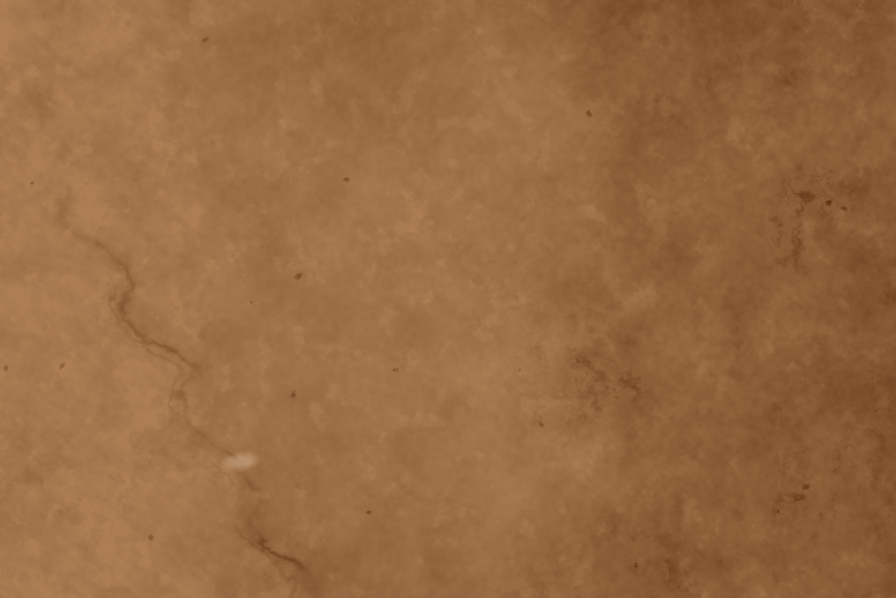
Give the GLSL for this texture, as a WebGL 2 fragment shader.

```glsl
#version 300 es
precision highp float;

uniform vec2 u_resolution;
out vec4 outColor;

float hash(vec2 p) {
    vec3 q = fract(vec3(p.xyx) * 0.1031);
    q += dot(q, q.yzx + 33.33);
    return fract((q.x + q.y) * q.z);
}

float valueNoise(vec2 p) {
    vec2 cell = floor(p);
    vec2 f = fract(p);
    f = f * f * (3.0 - 2.0 * f);
    float low = mix(hash(cell), hash(cell + vec2(1.0, 0.0)), f.x);
    float high = mix(hash(cell + vec2(0.0, 1.0)), hash(cell + 1.0), f.x);
    return mix(low, high, f.y);
}

// Fractal noise centred on zero; roughness sets the share of fine octaves
float fbm(vec2 p, int octaves, float roughness) {
    float sum = 0.0;
    float amplitude = 0.5;
    for (int i = 0; i < octaves; i++) {
        sum += amplitude * (valueNoise(p) - 0.5);
        p = mat2(0.8, 0.6, -0.6, 0.8) * p * 2.03 + 17.3;
        amplitude *= roughness;
    }
    return sum;
}

// Soft line where a signed field crosses zero
float line(float field, float width) {
    return exp(-field * field / (width * width));
}

// Soft round patch
float blob(vec2 p, vec2 center, float radius) {
    vec2 d = (p - center) / radius;
    return exp(-dot(d, d));
}

// Horizontal position of the vein, winding in steps down the slab
float veinPath(vec2 p, float seed) {
    float steps = 0.026 * sin(p.y * 36.0 + 0.6) * smoothstep(0.75, 0.6, p.y);
    float bend = 0.08 * fbm(vec2(p.y * 9.0, seed), 3, 0.5);
    float ragged = 0.06 * fbm(p * 26.0 + seed, 4, 0.55);
    return max(0.085, 0.49 - 0.57 * p.y) + steps + bend + ragged;
}

// Scattered pits, one candidate in each grid cell
float pits(vec2 p, float cellSize, float density, float radius, float blur) {
    vec2 cell = floor(p / cellSize);
    vec2 jitter = 0.25 + 0.5 * vec2(hash(cell + 3.1), hash(cell + 8.7));
    vec2 d = p - (cell + jitter) * cellSize;
    float size = radius * (0.4 + hash(cell + 5.3));
    float dist = length(d) + 0.012 * fbm(p * 120.0, 2, 0.5);
    float present = step(hash(cell + 14.0), density);
    return present * (1.0 - smoothstep(size - blur, size + blur, dist));
}

// Broad light-to-dark drift with cloudy mottling and fine grain
float stoneTone(vec2 p, float rightSide) {
    vec2 warped = p + 0.06 * vec2(fbm(p * 9.0, 3, 0.5), fbm(p * 9.0 + 40.0, 3, 0.5));
    float tone = 0.97 - 0.17 * smoothstep(0.08, 0.6, p.x) - 0.36 * rightSide;
    tone -= 0.20 * smoothstep(0.7, 1.0, p.y) * smoothstep(0.2, 0.6, p.x);
    tone -= 0.14 * smoothstep(0.25, 0.0, p.y) * smoothstep(0.3, 0.6, p.x);
    tone -= 0.22 * blob(p, vec2(1.5, 0.42), 0.24);
    tone += 0.08 * blob(p, vec2(0.72, 0.5), 0.3);
    tone += 0.40 * fbm(warped * 4.5 + 4.0, 3, 0.5);
    tone += mix(0.40, 0.56, rightSide) * fbm(warped * 16.0 + 9.0, 5, 0.62);
    tone += mix(0.22, 0.32, rightSide) * fbm(p * 80.0, 2, 0.7);
    return tone;
}

void main() {
    vec2 p = gl_FragCoord.xy / u_resolution.y;
    float pixel = 1.0 / u_resolution.y;
    float rightSide = smoothstep(0.84, 1.16, p.x + 0.25 * fbm(p * 4.0, 3, 0.5));
    float tone = stoneTone(p, rightSide);

    // Vein, a thinner companion and the stain around them
    float offset = p.x - veinPath(p, 2.0);
    float fade = mix(1.0, 0.25, smoothstep(0.62, 0.74, p.y));
    float patchy = smoothstep(-0.15, 0.2, fbm(p * 15.0 + 31.0, 3, 0.5));
    float companion = line(p.x - veinPath(p, 7.0) + 0.012, 0.005);
    tone -= fade * 0.16 * line(offset, 0.026);
    tone -= fade * (0.10 + 0.30 * patchy) * line(offset, 0.007);
    tone -= fade * 0.24 * patchy * companion;
    tone -= 0.35 * patchy * line(offset, 0.015) * smoothstep(0.16, 0.04, p.y);

    // Faint diagonal fibres on the left
    float leftSide = 1.0 - smoothstep(0.25, 0.5, p.x);
    vec2 grain = mat2(0.6, 0.8, 0.8, -0.6) * p;
    tone += leftSide * 0.22 * fbm(grain * vec2(60.0, 14.0), 3, 0.6);

    // Soft broken stains and pale flecks
    float cluster = smoothstep(-0.02, 0.2, fbm(p * 6.0 + 70.0, 3, 0.5));
    float stain = smoothstep(0.08, 0.26, fbm(p * 30.0 + 52.0, 4, 0.6));
    tone -= stain * mix(0.14, 0.42, rightSide) * (0.3 + 0.7 * cluster);
    float crackle = line(fbm(p * 22.0 + 12.0, 4, 0.6), 0.025);
    tone -= crackle * cluster * mix(0.04, 0.28, rightSide);
    float pale = smoothstep(0.08, 0.28, fbm(p * 34.0 + 88.0, 4, 0.6));
    tone += 0.16 * pale;

    // Tiny dark pits gathered in clusters
    float density = mix(0.03, 0.30 * cluster, rightSide);
    float pitAmount = pits(p, 0.04, density, 0.0035, pixel * 1.5);
    tone -= 0.65 * pitAmount;

    vec3 deepBrown = vec3(0.47, 0.292, 0.155);
    vec3 warmTan = vec3(0.655, 0.472, 0.31);
    vec3 color = mix(deepBrown, warmTan, clamp(tone, -0.9, 1.12));

    // Pale mineral fleck beside the vein
    vec2 fleck = (p - vec2(0.406, 0.228)) * vec2(1.0, 1.7);
    float fleckDist = length(fleck) + 0.03 * fbm(p * 40.0, 2, 0.5);
    color = mix(color, vec3(0.78, 0.63, 0.50), 0.7 * smoothstep(0.034, 0.008, fleckDist));

    outColor = vec4(color, 1.0);
}
```
